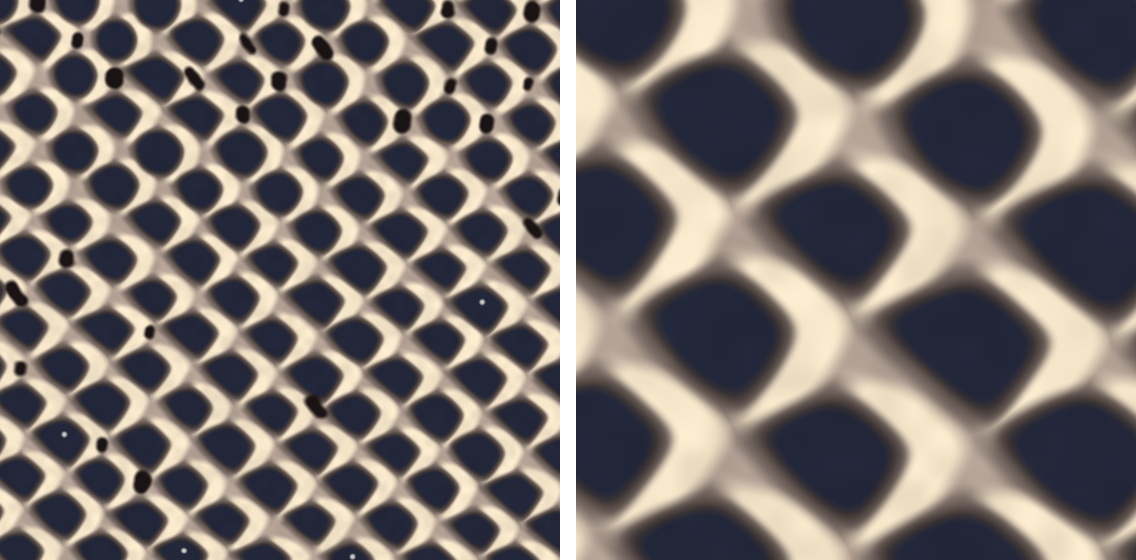
Left, the full canvas; right, a detail of the centre.
A WebGL 1 fragment shader for this texture:

```glsl
precision highp float;
// Worn cream mesh: a slanted diamond lattice of navy holes, each with a lit crescent on its right.

uniform vec2 u_resolution;

// Lattice: pitch and origin in canvas heights, steps in pitches
const float PITCH = 0.1484;
const vec2 ORIGIN = vec2(0.0586, 0.9349);
const vec2 STEP_DOWN = vec2(0.487, -0.458);
const vec2 STEP_UP = vec2(0.513, 0.429);

// Variation, in pitches
const float WARP = 0.07;
const float JITTER = 0.045;
const float CORNER_SHARPNESS = 22.0;
const float ROUND_RADIUS = 0.255;
const float WEAR_LOW = 0.09;
const float WEAR_HIGH = 0.40;

const vec3 NAVY = vec3(0.135, 0.150, 0.225);
const vec3 RIM = vec3(0.24, 0.21, 0.20);
const vec3 SHADE = vec3(0.42, 0.37, 0.35);
const vec3 RIDGE = vec3(0.70, 0.63, 0.58);
const vec3 CREAM = vec3(0.96, 0.90, 0.79);
const vec3 SOOT = vec3(0.10, 0.075, 0.075);
const vec3 GLINT = vec3(0.80, 0.80, 0.78);

float hash(vec2 p) {
    vec3 q = fract(vec3(p.xyx) * 0.1031);
    q += dot(q, q.yzx + 33.33);
    return fract((q.x + q.y) * q.z);
}

vec2 hash2(vec2 p) {
    return vec2(hash(p + 17.3), hash(p + 61.7));
}

float noise(vec2 p) {
    vec2 i = floor(p), f = fract(p);
    f = f * f * (3.0 - 2.0 * f);
    return mix(mix(hash(i), hash(i + vec2(1.0, 0.0)), f.x),
               mix(hash(i + vec2(0.0, 1.0)), hash(i + 1.0), f.x), f.y);
}

float cross2(vec2 a, vec2 b) {
    return a.x * b.y - a.y * b.x;
}

// Lopsided diamond with soft corners, blended towards a circle
float holeDistance(vec2 d, float roundness) {
    vec4 sides = vec4(dot(d, vec2(-0.654, -0.757)) - 0.160,
                      dot(d, vec2(0.806, -0.591)) - 0.236,
                      dot(d, vec2(0.650, 0.760)) - 0.228,
                      dot(d, vec2(-0.388, 0.922)) - 0.241);
    float diamond = log(dot(exp(sides * CORNER_SHARPNESS), vec4(1.0))) / CORNER_SHARPNESS;
    return mix(diamond, length(d) - ROUND_RADIUS, roundness);
}

// Lit band hugging the right side of a hole
float crescent(vec2 d, float dist) {
    float facing = d.x / max(length(d), 0.001);
    float width = mix(0.05, 0.16, smoothstep(0.2, 1.0, facing));
    float band = smoothstep(0.0, 0.05, dist) * (1.0 - smoothstep(width, width + 0.09, dist));
    return band * smoothstep(0.0, 0.5, facing);
}

// Share of worn joints: most in the upper left
float wearAt(vec2 uv) {
    return mix(WEAR_LOW, WEAR_HIGH, smoothstep(0.45, 0.85, uv.y + 0.3 * (0.5 - uv.x)));
}

// Dark clot at a joint: upright blob or slanted streak
float clotDistance(vec2 d, vec2 id) {
    float streak = step(0.7, hash(id + 5.1));
    d -= (hash2(id + 9.0) - 0.5) * mix(0.08, 0.25, streak);
    vec2 axis = normalize(mix(vec2(0.15, 1.0), vec2(-0.6, 0.8), streak));
    vec2 local = vec2(cross2(d, axis), dot(d, axis));
    float size = mix(0.05, 0.115, hash(id + 3.7));
    float halfLength = mix(0.025, 0.09, streak);
    local.y -= clamp(local.y, -halfLength, halfLength);
    return length(local) - size * mix(1.0, 0.75, streak);
}

void main() {
    vec2 uv = gl_FragCoord.xy / u_resolution.y;
    vec2 p = (uv - ORIGIN) / PITCH;
    p += WARP * (vec2(noise(p * 0.7), noise(p * 0.7 + 40.0)) - 0.5);
    vec2 home = floor(vec2(cross2(p, STEP_UP), cross2(STEP_DOWN, p))
                      / cross2(STEP_DOWN, STEP_UP) + 0.5);

    float nearest = 1.0, lit = 0.0, clot = 1.0, glint = 1.0;
    for (int j = -1; j <= 1; j++) {
        for (int i = -1; i <= 1; i++) {
            vec2 cell = home + vec2(float(i), float(j));
            vec2 id = cell + 50.0;
            vec2 centre = cell.x * STEP_DOWN + cell.y * STEP_UP;
            float wear = wearAt(ORIGIN + centre * PITCH);

            // Hole and its crescent
            vec2 d = p - centre - JITTER * (hash2(id) - 0.5);
            float dist = holeDistance(d, hash(id + 2.3) * (0.1 + 2.0 * wear));
            dist += 0.035 * (hash(id + 7.9) - 0.5);
            nearest = min(nearest, dist);
            lit = max(lit, crescent(d, dist));

            // Wear at the joint below, and a rare speck of light
            vec2 joint = centre + 0.5 * (STEP_DOWN - STEP_UP);
            if (hash(id + 11.9) < wear) clot = min(clot, clotDistance(p - joint, id));
            if (hash(id + 23.1) > 0.975) glint = min(glint, length(d - vec2(0.03, 0.08)) - 0.03);
        }
    }

    // Wall, rim, hole, then marks
    float grain = noise(p * 9.0) - 0.5;
    vec3 colour = mix(SHADE, RIDGE, smoothstep(0.02, 0.11, nearest));
    colour = mix(colour, CREAM, lit * smoothstep(0.0, 0.07, nearest));
    colour = mix(RIM, colour, smoothstep(-0.02, 0.035, nearest));
    colour = mix(NAVY, colour, smoothstep(-0.045, 0.0, nearest));
    colour = mix(SOOT, colour, smoothstep(-0.03, 0.035, clot + 0.03 * grain));
    colour = mix(GLINT, colour, smoothstep(-0.02, 0.02, glint));
    gl_FragColor = vec4(colour * (1.0 + 0.09 * grain), 1.0);
}
```
